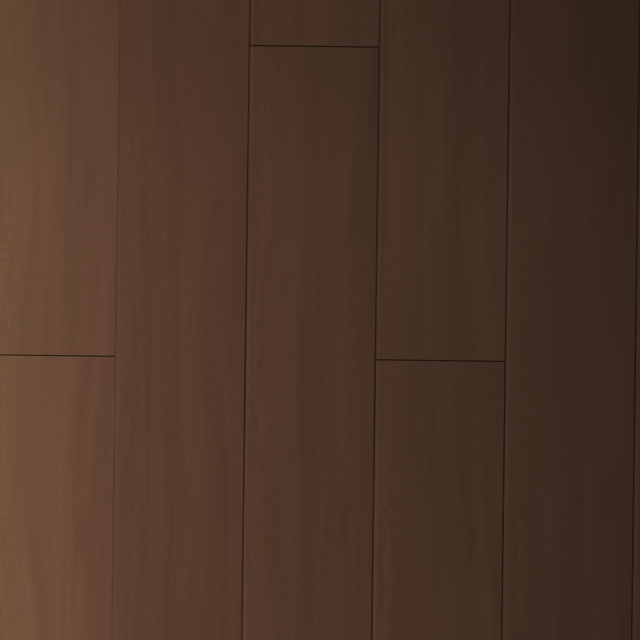
Reproduce this texture procedurally as a Shadertoy shader.

```glsl
// Dim wooden floor: long, slightly rotated planks with staggered end joints.
// Each plank gets stretched value-noise grain, dark flecks and a curly figure;
// a soft light falls off from left to right, and thin grooves part the planks.

const float PLANK_WIDTH = 0.2031;
const float PLANK_LENGTH = 1.4655;
const float FIRST_SEAM = 0.1745;
const float FIRST_JOINT = 0.4455;
const float TILT = 0.013;
const vec3 WOOD_TINT = vec3(1.0, 0.70, 0.53);

float hash(vec2 p) {
    vec3 q = fract(vec3(p.xyx) * 0.1031);
    q += dot(q, q.yzx + 33.33);
    return fract((q.x + q.y) * q.z);
}

float noise(vec2 p) {
    vec2 cell = floor(p);
    vec2 f = fract(p);
    f = f * f * (3.0 - 2.0 * f);
    float low = mix(hash(cell), hash(cell + vec2(1, 0)), f.x);
    float high = mix(hash(cell + vec2(0, 1)), hash(cell + vec2(1, 1)), f.x);
    return mix(low, high, f.y);
}

// Signed noise, centred on zero
float ripple(vec2 p) {
    return 2.0 * noise(p) - 1.0;
}

// Antialiased coverage of a line at distance d
float line(float d, float halfWidth, float pixel) {
    return clamp((halfWidth + 0.5 * pixel - abs(d)) / pixel, 0.0, 1.0)
         * min(1.0, 2.0 * halfWidth / pixel);
}

// Long fibres running along the plank, u across and v along
float grain(float u, float v, float seed) {
    float bend = 0.09 * ripple(vec2(u * 2.0 + seed, v * 4.0));
    float x = u + bend;
    float sum = 0.0;
    float amplitude = 0.030;
    float frequency = 6.0;
    for (int i = 0; i < 4; i++) {
        sum += amplitude * ripple(vec2(x * frequency + seed, v * (1.5 + 0.12 * frequency)));
        frequency *= 2.0;
        amplitude *= 0.8;
    }
    return sum;
}

// Curly contours kept to a strip near the left of the plank
float figure(float u, float v, float seed) {
    float field = noise(vec2(u * 6.0 + seed, v * 16.0)) + 0.3 * noise(vec2(u * 15.0, v * 45.0 + seed));
    float strip = exp(-pow((u - 0.13) / 0.10, 2.0));
    return strip * cos(field * 24.0) * noise(vec2(seed, v * 9.0));
}

// Dark slender marks that recur along the plank
float fleck(float u, float v, float seed) {
    float along = (fract((v - 0.28) / 0.45 + 0.5) - 0.5) * 0.45;
    float across = u - 0.78 - 0.5 * along + 0.03 * ripple(vec2(seed, v * 20.0));
    float fibres = 0.6 + 0.4 * noise(vec2(u * 40.0, v * 5.0 + seed));
    return fibres * exp(-pow(across / 0.045, 2.0) - pow(along / 0.04, 2.0));
}

// Brightness of the room light over the canvas
float lighting(vec2 p) {
    float fall = 0.423 - 0.27 * p.x + 0.06 * p.x * p.x;
    float topShade = 1.0 - 0.09 * smoothstep(0.65, 1.0, p.y);
    return fall * topShade * (1.03 - 0.06 * p.y);
}

void mainImage(out vec4 fragColor, in vec2 fragCoord) {
    vec2 p = fragCoord / iResolution.xy;
    float pixel = 1.0 / min(iResolution.x, iResolution.y);

    // Plank coordinates
    vec2 q = vec2(p.x - TILT * p.y, p.y + TILT * p.x);
    float across = (q.x - FIRST_SEAM) / PLANK_WIDTH;
    float row = floor(across);
    float u = across - row;
    float stagger = FIRST_JOINT + (2.0 - row) * PLANK_LENGTH / 3.0;
    float along = (q.y - stagger) / PLANK_LENGTH;
    float board = floor(along);
    float v = (along - board) * PLANK_LENGTH;
    float seed = 60.0 * hash(vec2(row + 11.0, board + 23.0));

    // Wood surface
    float shade = 1.0 + grain(u, v, seed);
    shade += 0.030 * figure(u, v, seed);
    shade -= 0.11 * fleck(u, v, seed) * (0.4 + 0.6 * hash(vec2(seed, 4.0)));
    shade += 0.05 * (hash(vec2(seed, 9.0)) - 0.5);
    shade += 0.012 * ripple(p * 180.0);

    // Grooves: long seams show more away from the light
    float seamDistance = (across - floor(across + 0.5)) * PLANK_WIDTH;
    float jointDistance = (along - floor(along + 0.5)) * PLANK_LENGTH;
    float seamDepth = mix(0.12, 0.5, smoothstep(0.15, 0.38, p.x));
    seamDepth *= 0.65 + 0.35 * noise(vec2(row, q.y * 5.0));
    float seam = seamDepth * line(seamDistance, 0.0012, pixel);
    float joint = 0.55 * line(jointDistance, 0.0010, pixel);
    float bevel = 0.16 * seamDepth * line(seamDistance - 0.0045, 0.0025, pixel);
    shade *= (1.0 - max(seam, joint)) * (1.0 + bevel);

    // Warm tint: yellower at the lit edge, redder beside it
    float redness = exp(-pow((p.x - 0.32) / 0.17, 2.0));
    vec3 tint = WOOD_TINT * (1.0 - vec3(0.0, 0.025, 0.015) * redness);
    tint.g += 0.03 * (1.0 - smoothstep(0.0, 0.15, p.x));
    fragColor = vec4(tint * lighting(p) * shade, 1.0);
}
```
